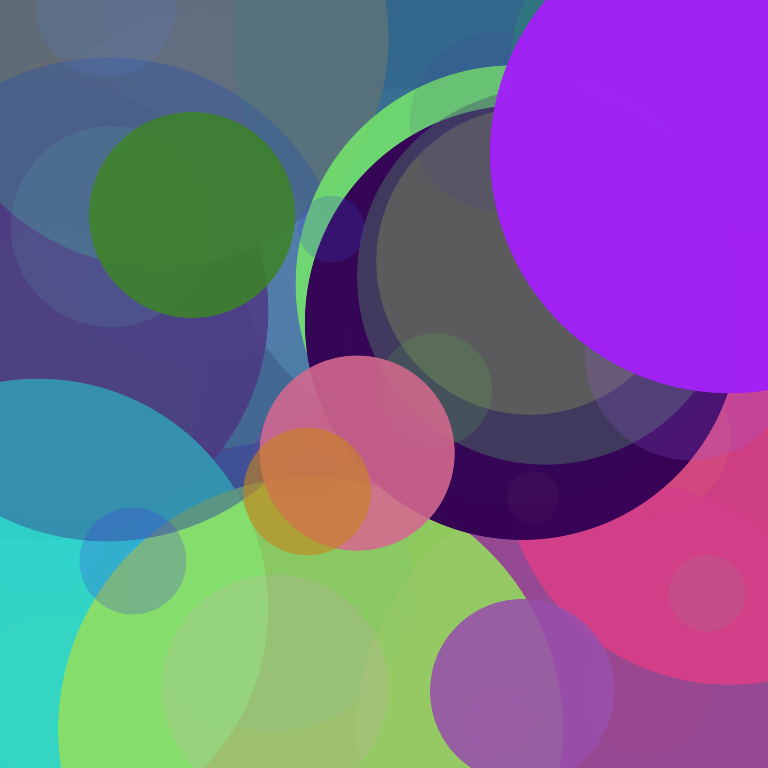
This background is drawn by a WebGL 1 fragment shader. Its source:

```glsl
precision highp float;
// Overlapping translucent discs: a ring of large ones, a dark hub and small scattered veils.

uniform vec2 u_resolution;

const float RING_COUNT = 8.0;

float hash(float n) {
    return fract(sin(n * 12.9898) * 43758.5453);
}

vec3 hashColor(float n) {
    return vec3(hash(n + 0.3), hash(n + 0.5), hash(n + 0.7));
}

// Blends one disc over the colour below it.
vec3 paintDisc(vec3 below, vec2 p, vec2 center, float radius, vec3 tint, float alpha, float edge) {
    float cover = 1.0 - smoothstep(-0.5 * edge, 0.5 * edge, length(p - center) - radius);
    return mix(below, tint, cover * alpha);
}

// Colours of the large discs, counter-clockwise from the upper right.
vec3 ringColor(float slot) {
    if (slot < 0.5) return vec3(0.63, 0.13, 0.96);
    if (slot < 1.5) return vec3(0.17, 0.44, 0.57);
    if (slot < 2.5) return vec3(0.36, 0.45, 0.47);
    if (slot < 3.5) return vec3(0.40, 0.05, 0.40);
    if (slot < 4.5) return vec3(0.15, 0.93, 0.84);
    if (slot < 5.5) return vec3(0.58, 0.87, 0.36);
    if (slot < 6.5) return vec3(0.60, 0.29, 0.60);
    return vec3(0.86, 0.24, 0.53);
}

vec3 accentColor(float index) {
    if (index < 0.5) return vec3(0.24, 0.51, 0.16);
    if (index < 1.5) return vec3(0.83, 0.41, 0.56);
    return vec3(0.60, 0.31, 0.67);
}

// Large discs sit on a square ring just inside the canvas border.
vec2 ringCenter(float slot) {
    float angle = radians(33.0 + 360.0 * slot / RING_COUNT);
    vec2 dir = vec2(cos(angle), sin(angle));
    return 0.5 + 0.45 * dir / max(abs(dir.x), abs(dir.y));
}

// Evenly spread discs with random size, tint and opacity.
vec3 scatterDiscs(vec3 color, vec2 p, float seed, vec2 radii, vec2 alphas, float edge) {
    for (int i = 0; i < 14; i++) {
        float n = float(i) + seed;
        vec2 center = fract(vec2(0.7549, 0.5698) * n) + 0.1 * (hashColor(n + 40.0).xy - 0.5);
        float size = hash(n + 0.11);
        float strength = hash(n + 0.23);
        color = paintDisc(color, p, center, mix(radii.x, radii.y, size * size),
                          hashColor(n), mix(alphas.x, alphas.y, strength), edge);
    }
    return color;
}

void main() {
    float scale = min(u_resolution.x, u_resolution.y);
    vec2 p = gl_FragCoord.xy / scale;
    float edge = 1.0 / scale;

    // Backdrop
    vec3 color = vec3(0.45, 0.26, 0.40);
    color = scatterDiscs(color, p, 3.0, vec2(0.08, 0.24), vec2(0.2, 0.6), edge);

    // Ring, painted in interleaved order
    for (int i = 1; i < 8; i++) {
        float slot = mod(float(i) * 3.0, RING_COUNT);
        float radius = 0.28 + 0.06 * hash(slot + 5.0);
        color = paintDisc(color, p, ringCenter(slot), radius, ringColor(slot), 0.86, edge);
    }

    // Blue veil on the left
    color = paintDisc(color, p, vec2(0.14, 0.61), 0.315, vec3(0.22, 0.36, 0.60), 0.55, edge);

    // Hub: green rim, indigo body and two grey veils
    color = paintDisc(color, p, vec2(0.67, 0.63), 0.285, vec3(0.45, 0.88, 0.42), 0.9, edge);
    color = paintDisc(color, p, vec2(0.68, 0.58), 0.283, vec3(0.20, 0.00, 0.33), 0.97, edge);
    color = paintDisc(color, p, vec2(0.71, 0.64), 0.245, vec3(0.30, 0.42, 0.40), 0.5, edge);
    color = paintDisc(color, p, vec2(0.69, 0.66), 0.200, vec3(0.44, 0.46, 0.36), 0.55, edge);

    // Faint veils
    color = scatterDiscs(color, p, 21.0, vec2(0.03, 0.20), vec2(0.06, 0.26), edge);

    // Strong accents along a falling diagonal
    for (int i = 0; i < 3; i++) {
        float index = float(i);
        vec2 center = mix(vec2(0.25, 0.72), vec2(0.68, 0.10), 0.5 * index);
        color = paintDisc(color, p, center, 0.134 - 0.007 * index, accentColor(index), 0.88, edge);
    }
    color = paintDisc(color, p, vec2(0.40, 0.36), 0.083, vec3(0.78, 0.52, 0.10), 0.6, edge);

    // Violet lead disc on top
    color = paintDisc(color, p, vec2(0.95, 0.80), 0.312, ringColor(0.0), 0.98, edge);

    gl_FragColor = vec4(color, 1.0);
}
```
